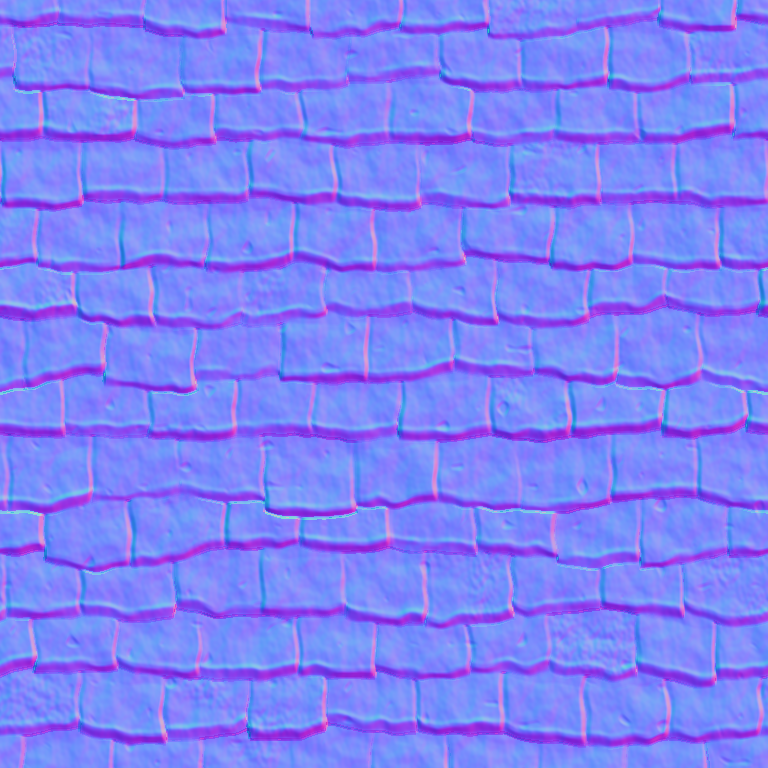
A WebGL 1 fragment shader for this texture map:

```glsl
precision highp float;
uniform vec2 u_resolution;

const float ROWS = 13.0;
const float COLUMNS = 9.0;

float hash(vec2 p) {
  vec3 q = fract(p.xyx * vec3(0.1031, 0.1030, 0.0973));
  q += dot(q, q.yzx + 33.33);
  return fract((q.x + q.y) * q.z);
}

float cornerSlope(vec2 cell, vec2 offset, vec2 period) {
  float angle = 6.2832 * hash(mod(cell, period) + 17.0);
  return dot(vec2(cos(angle), sin(angle)), offset);
}

// Tiling gradient noise
float gradientNoise(vec2 p, vec2 period) {
  vec2 i = floor(p), f = fract(p);
  vec2 w = f * f * f * (f * (f * 6.0 - 15.0) + 10.0);
  vec2 dx = vec2(1.0, 0.0), dy = vec2(0.0, 1.0);
  float low = mix(cornerSlope(i, f, period), cornerSlope(i + dx, f - dx, period), w.x);
  float high = mix(cornerSlope(i + dy, f - dy, period), cornerSlope(i + 1.0, f - 1.0, period), w.x);
  return mix(low, high, w.y);
}

float surfaceNoise(vec2 p, vec2 frequency) {
  return gradientNoise(p * frequency, ROWS * frequency);
}

// Noise along one row, with a whole number of waves across the canvas
float rowNoise(float x, float row, float waves) {
  return gradientNoise(vec2(x * waves / ROWS, row + 0.5), vec2(waves, ROWS));
}

float tileHash(float id, float row, float seed) {
  return hash(vec2(mod(id, COLUMNS) + seed * 11.0, mod(row, ROWS) + seed * 5.0));
}

float jointAt(float id, float row) {
  return id + 0.14 * tileHash(id, row, 1.0);
}

// Tile index, distance to its left joint, distance to its right joint
vec3 tileAcross(float x, float row) {
  float column = x * COLUMNS / ROWS - 0.80 + 0.433 * row;
  float id = floor(column);
  if (column < jointAt(id, row)) id -= 1.0;
  vec2 gaps = vec2(column - jointAt(id, row), jointAt(id + 1.0, row) - column);
  return vec3(id, gaps * ROWS / COLUMNS);
}

// Uneven lower edge of a row, tilted and shifted tile by tile
float lowerEdge(float x, float row) {
  vec3 tile = tileAcross(x, row);
  float wave = 0.30 * rowNoise(x, row, 6.0) + 0.07 * rowNoise(x, row, 37.0);
  float shift = 0.15 * (tileHash(tile.x, row, 2.0) - 0.5);
  float tilt = 0.09 * (tileHash(tile.x, row, 3.0) - 0.5) * (tile.y - tile.z);
  return row + wave + shift + tilt - 0.10 * tile.y * tile.z;
}

float grain(vec2 p, float roughness) {
  float broad = 0.045 * surfaceNoise(p, vec2(2.0));
  float medium = 0.014 * surfaceNoise(p + 3.7, vec2(6.0, 4.0));
  float fine = (0.004 + 0.009 * roughness) * surfaceNoise(p + 8.1, vec2(12.0, 9.0));
  float flakes = 0.020 * roughness * surfaceNoise(p + 2.3, vec2(5.0, 6.0));
  float pits = 0.025 * smoothstep(0.40, 0.60, surfaceNoise(p + 5.3, vec2(3.0)));
  return broad + medium + fine + flakes - pits;
}

// Overlapping wedges: raised lip at the bottom, falling away to the top
float roofHeight(vec2 p) {
  float x = p.x + 0.09 * surfaceNoise(p + 1.9, vec2(2.0));
  float row = floor(p.y);
  if (p.y < lowerEdge(x, row)) row -= 1.0;
  else if (p.y >= lowerEdge(x, row + 1.0)) row += 1.0;

  float up = p.y - lowerEdge(x, row);
  vec3 tile = tileAcross(x, row);
  float along = rowNoise(x + 4.0, row, 29.0);

  float rise = smoothstep(0.0, 0.14 + 0.09 * along, up);
  float wedge = 0.025 * (1.0 - up) + 0.045 * rise * (1.0 - smoothstep(0.0, 1.0, up));
  float fromLip = (up - 0.18 - 0.06 * along) / 0.05;
  float lipSize = 0.4 + 0.9 * tileHash(tile.x, row, 4.0) + 1.2 * along;
  float lip = 0.018 * max(lipSize, 0.0) * exp(-fromLip * fromLip);

  float body = smoothstep(0.0, 0.09, tile.y) * smoothstep(0.0, 0.075, tile.z);
  float leanX = 0.03 * (tileHash(tile.x, row, 5.0) - 0.35) * (tile.y - tile.z);
  float leanY = 0.07 * (tileHash(tile.x, row, 8.0) - 0.4) * (up - 0.5);
  float lift = 0.010 + 0.055 * tileHash(tile.x, row, 6.0) + leanX + leanY;
  float top = clamp(up, 0.0, 1.0);
  float raised = lift * body * rise * (1.0 - 0.65 * top * top * top);

  float worn = smoothstep(0.80, 0.95, tileHash(tile.x, row, 7.0));
  float patchy = smoothstep(-0.25, 0.25, surfaceNoise(p + 6.1, vec2(1.0)));
  return wedge + lip + raised + grain(p, worn * patchy * body * rise);
}

vec3 surfaceNormal(vec2 p, float reach) {
  vec2 e = vec2(reach, 0.0);
  vec2 slope = vec2(roofHeight(p + e) - roofHeight(p - e),
                    roofHeight(p + e.yx) - roofHeight(p - e.yx)) / (2.0 * reach);
  return normalize(vec3(-clamp(slope, -1.1, 1.1), 1.0));
}

void main() {
  vec2 p = gl_FragCoord.xy / u_resolution * ROWS - vec2(0.0, 0.56);
  vec3 normal = surfaceNormal(p, 0.027);
  // Steep undersides carry a slight magenta cast
  float underside = smoothstep(0.1, 0.6, -normal.y);
  vec3 color = 0.5 + 0.5 * normal + vec3(0.05 * underside - 0.008, 0.0, -0.006);
  gl_FragColor = vec4(color, 1.0);
}
```
